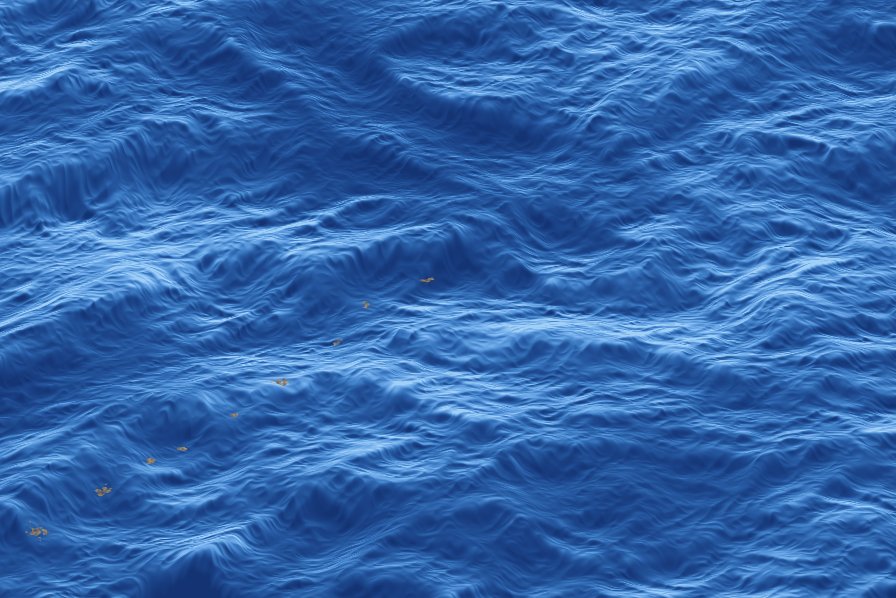
A Shadertoy shader for this texture:

```glsl
// Deep blue open sea seen from above at a slant, with a few tan weed clumps.
// Octaves of ridged noise give sharp crests; their slope sets the tone
// (lit backs, dark faces), and a colour ramp turns that tone into water.

float hash(ivec2 cell, uint salt) {
    uvec2 v = uvec2(cell) * uvec2(1597u, 3821u) + salt * 747u;
    uint h = (v.x ^ (v.y << 11)) * 277803u + v.y;
    h = (h ^ (h >> 15)) * 739397u;
    h = (h ^ (h >> 13)) * 668265u;
    h ^= h >> 16;
    return float(h & 65535u) / 65535.0;
}

float cornerSlope(ivec2 cell, vec2 offset) {
    vec2 gradient = vec2(hash(cell, 1u), hash(cell, 2u)) * 2.0 - 1.0;
    return dot(gradient, offset);
}

// Gradient noise, centred on zero
float noise(vec2 p) {
    ivec2 cell = ivec2(floor(p));
    vec2 f = fract(p);
    vec2 s = f * f * f * (f * (f * 6.0 - 15.0) + 10.0);
    float low = mix(cornerSlope(cell, f),
                    cornerSlope(cell + ivec2(1, 0), f - vec2(1, 0)), s.x);
    float high = mix(cornerSlope(cell + ivec2(0, 1), f - vec2(0, 1)),
                     cornerSlope(cell + ivec2(1, 1), f - vec2(1, 1)), s.x);
    return mix(low, high, s.y);
}

// Depth below the nearest crest, slightly rounded at the top
float crestDepth(vec2 p) {
    float n = noise(p);
    return sqrt(n * n + 0.0014);
}

// Sum of wave slopes, scaled to a spread of about one
float waterTone(vec2 p) {
    p.y += 0.05 * noise(p * 2.3 + 9.0);
    float tone = 2.4 * noise(vec2(p.x * 1.2, (p.y - 0.12 * p.x) * 3.2) + 31.0);
    float gloss = 1.0;
    vec2 cells = vec2(1.5, 3.4);
    for (int i = 0; i < 6; i++) {
        // Wave trains lean alternately to each side
        float tilt = (i % 2 == 0) ? 0.2 : -0.12;
        vec2 q = vec2(p.x, p.y - tilt * p.x) * cells + 17.37 * float(i);
        float depth = crestDepth(q);
        float slope = (crestDepth(q + vec2(0.0, 0.16)) - depth) / 0.16;
        float weight = i < 4 ? 1.08 : 1.4 - 0.14 * float(i);
        tone += weight * gloss * slope;

        // Small ripples ride on the larger waves and fade in dark troughs
        p.y += 0.6 * depth / cells.y;
        if (i == 1) gloss = mix(0.6, 1.3, smoothstep(-0.9, 0.8, tone));
        cells *= vec2(1.95, 2.0);
    }
    return tone;
}

vec3 waterColour(float tone) {
    const float stops[8] = float[8](-2.3, -1.08, -0.23, 0.37, 0.92, 1.48, 2.17, 3.3);
    const vec3 blues[8] = vec3[8](
        vec3(0.075, 0.20, 0.45), vec3(0.11, 0.27, 0.54),
        vec3(0.15, 0.35, 0.63), vec3(0.20, 0.43, 0.71),
        vec3(0.26, 0.51, 0.79), vec3(0.36, 0.60, 0.86),
        vec3(0.45, 0.68, 0.92), vec3(0.63, 0.81, 0.96));
    vec3 colour = blues[0];
    for (int i = 0; i < 7; i++) {
        float blend = clamp((tone - stops[i]) / (stops[i + 1] - stops[i]), 0.0, 1.0);
        colour = mix(colour, blues[i + 1], blend);
    }
    return colour;
}

// Ragged weed clumps strung along a drift line
float weedCover(vec2 p) {
    float cover = 0.0;
    float ragged = noise(p * vec2(110.0, 170.0));
    for (int i = 0; i < 9; i++) {
        ivec2 id = ivec2(i, 5);
        vec2 jitter = vec2(hash(id, 3u), hash(id, 4u)) - 0.5;
        vec2 centre = mix(vec2(0.08, 0.1), vec2(0.7, 0.55), float(i) / 8.0) + 0.05 * jitter;
        float radius = mix(0.005, 0.014, pow(hash(id, 6u), 2.0));
        float edge = length((p - centre) * vec2(0.75, 1.4)) / radius + 2.2 * ragged;
        cover = max(cover, 1.0 - smoothstep(0.6, 1.0, edge));
    }
    return cover;
}

void mainImage(out vec4 fragColor, in vec2 fragCoord) {
    vec2 p = fragCoord / iResolution.y;

    // Waves shrink a little toward the far, upper side
    vec2 sea = vec2((p.x - 0.75) * (0.9 + 0.35 * p.y), p.y * (0.9 + 0.18 * p.y));
    vec3 colour = waterColour(waterTone(sea + 4.0));

    vec3 weed = mix(vec3(0.42, 0.38, 0.36), vec3(0.72, 0.58, 0.38),
                    0.5 + 1.8 * noise(p * 190.0));
    colour = mix(colour, weed, 0.8 * weedCover(p));
    fragColor = vec4(colour, 1.0);
}
```
